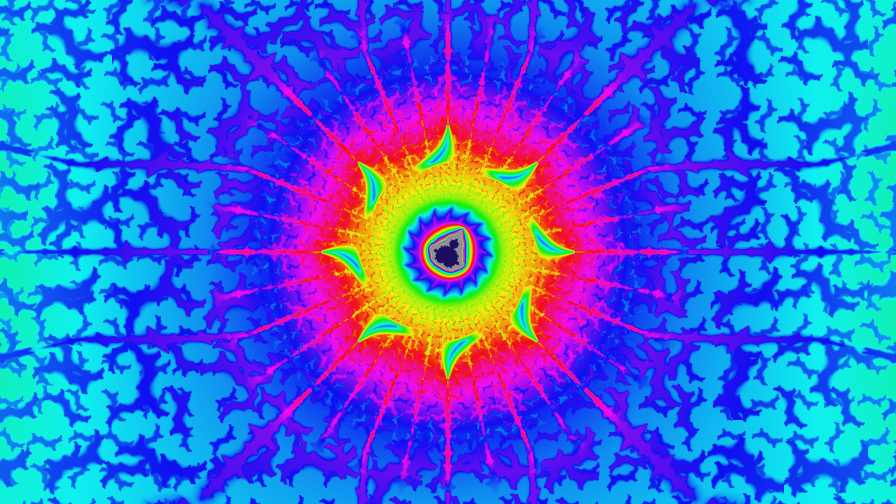
Reproduce this background procedurally as a Shadertoy shader.

```glsl
// A rainbow fractal: a tiny Mandelbrot core in a thorned ring, an eight-tipped star
// and branching filaments. Every part bends one hue field; the filaments are
// escape-time Julia dendrites laid along log-polar spokes and in jittered cells.

const float PI = 3.14159265;
const float MAX_STEPS = 40.0;
const int SAMPLES = 3;
const vec3 CORE_NAVY = vec3(0.10, 0.06, 0.36);
const vec3 CORE_GREY = vec3(0.62, 0.60, 0.66);

vec3 rainbow(float hue) {
    vec3 rgb = clamp(abs(mod(hue * 6.0 + vec3(0, 4, 2), 6.0) - 3.0) - 1.0, 0.0, 1.0);
    return 0.06 + 0.88 * rgb;
}

mat2 rotation(float angle) {
    float c = cos(angle), s = sin(angle);
    return mat2(c, s, -s, c);
}

vec2 hash2(vec2 cell) {
    vec2 q = vec2(dot(cell, vec2(127.1, 311.7)), dot(cell, vec2(269.5, 183.3)));
    return fract(sin(q) * 43758.5);
}

// Smooth escape count of z -> z*z + c
float escapeCount(vec2 z, vec2 c) {
    for (float i = 0.0; i < MAX_STEPS; i++) {
        z = vec2(z.x * z.x - z.y * z.y, 2.0 * z.x * z.y) + c;
        float m = dot(z, z);
        if (m > 65536.0) return i + 1.0 - log2(0.5 * log2(m));
    }
    return MAX_STEPS;
}

// Hue of the smooth rings, from the core outwards
float ringHue(float r) {
    const float radius[14] = float[14](0.02, 0.05, 0.065, 0.083, 0.094, 0.11, 0.145,
                                       0.18, 0.21, 0.25, 0.30, 0.36, 0.48, 0.90);
    const float hue[14] = float[14](2.0, 1.85, 1.70, 1.52, 1.36, 1.23, 1.15,
                                    1.09, 1.0, 0.88, 0.78, 0.65, 0.575, 0.45);
    float h = hue[0];
    for (int i = 1; i < 14; i++)
        h = mix(h, hue[i], clamp((r - radius[i - 1]) / (radius[i] - radius[i - 1]), 0.0, 1.0));
    return h;
}

// Dendrites along radial spokes; the complex sine keeps branches at right angles
float spokes(float r, float angle, float count, float centre, float density) {
    float turns = angle * count / (2.0 * PI);
    float b = density * abs(fract(turns + 0.5) - 0.5);
    float a = density * log(r / centre) * count / (2.0 * PI);
    vec2 z = 1.84 * vec2(sin(a) * cosh(b), cos(a) * sinh(b));
    return smoothstep(3.0, 6.5, escapeCount(z, vec2(-1.543, 0.015)));
}

// One randomly turned tree in each unit cell
float scatteredTrees(vec2 p) {
    vec2 rnd = hash2(floor(p));
    vec2 local = fract(p) - 0.5 - 0.2 * (rnd - 0.5);
    vec2 z = rotation(2.0 * PI * rnd.x) * local * (2.7 + rnd.y);
    return smoothstep(2.9, 5.6, escapeCount(z, vec2(0.0, 1.0)));
}

// Thin hooked blades with a cool core and a warm rim, one per star tip
float bladeHue(float r, float angle) {
    float along = (r - 0.165) / 0.09;
    float back = clamp(1.0 - along, 0.0, 1.1);
    float sector = PI / 4.0;
    float hook = 0.36 * pow(back, 4.0);
    float delta = mod(angle - hook + 0.5 * sector, sector) - 0.5 * sector;
    float slope = 2.9 * back * back * back;
    float across = abs(r * delta) / sqrt(1.0 + slope * slope);
    across /= 0.004 + 0.028 * min(back, 0.65);
    return 1.6 - 0.5 * across - 0.28 * along * along * along
         - 0.45 * (1.0 - smoothstep(0.0, 0.2, along)) - 0.7 * smoothstep(0.94, 1.04, along);
}

vec3 shade(vec2 p) {
    float r = max(length(p), 0.001);
    float angle = atan(p.y, p.x);

    // Rings, pulled out by the star tips and the thorns
    float tip = pow(abs(cos(4.0 * angle)), 4.0) * smoothstep(0.14, 0.22, r) * (1.0 - smoothstep(0.25, 0.34, r));
    float thornWave = fract((angle + 5.0 * (r - 0.07)) * 8.0 / PI);
    float thorn = pow(abs(2.0 * thornWave - 1.0), 3.0) * smoothstep(0.055, 0.075, r) * (1.0 - smoothstep(0.085, 0.1, r));
    float hue = ringHue(r - 1.2 * p.x * p.x * p.y * p.y - 0.03 * tip - 0.017 * thorn);

    // Filaments: broad outer spokes, fine inner ones and loose trees
    float bend = clamp(0.6 * (r - 0.42), 0.0, 0.2);
    float bentAngle = angle + bend * sin(4.0 * angle);
    float broad = spokes(r, bentAngle, 16.0, 0.58 + 0.06 * cos(4.0 * angle), 2.0);
    float fine = spokes(r, angle, 32.0, 0.31, 1.5);
    float trees = max(scatteredTrees(p * 6.0), scatteredTrees(p * 9.0 + 3.3));
    trees = max(trees, 0.8 * scatteredTrees(p * 14.0 + 7.7));
    float outer = smoothstep(0.24, 0.42, r);
    hue += outer * max(0.17 * broad, 0.135 * trees * smoothstep(0.34, 0.46, r));
    hue += 0.13 * fine * smoothstep(0.1, 0.24, r) * (1.0 - smoothstep(0.4, 0.5, r));

    // Speckled lace between the ring and the blue zone
    vec2 polar = vec2(log(r), angle) / (2.0 * PI);
    float lace = scatteredTrees(polar * 48.0) - scatteredTrees(polar * 64.0 + 0.5);
    hue += 0.075 * lace * smoothstep(0.09, 0.14, r) * (1.0 - smoothstep(0.34, 0.42, r));
    hue = max(hue, bladeHue(r, angle));

    // Core
    vec2 m = rotation(2.0 * PI / 3.0) * (p - vec2(-0.0015, -0.0077)) / 0.033 - vec2(0.2, 0.0);
    float n = escapeCount(vec2(0.0), m);
    hue += 0.45 * max(n - 1.2, 0.0) * (1.0 - smoothstep(0.055, 0.07, r));
    vec3 colour = rainbow(hue);
    colour = mix(colour, CORE_GREY, 0.65 * smoothstep(2.5, 5.0, n));
    return n >= MAX_STEPS ? CORE_NAVY : colour;
}

void mainImage(out vec4 fragColor, in vec2 fragCoord) {
    vec3 total = vec3(0.0);
    for (int i = 0; i < SAMPLES * SAMPLES; i++) {
        vec2 offset = (vec2(i % SAMPLES, i / SAMPLES) + 0.5) / float(SAMPLES) - 0.5;
        total += shade((fragCoord + offset - 0.5 * iResolution.xy) / iResolution.y);
    }
    fragColor = vec4(total / float(SAMPLES * SAMPLES), 1.0);
}
```
